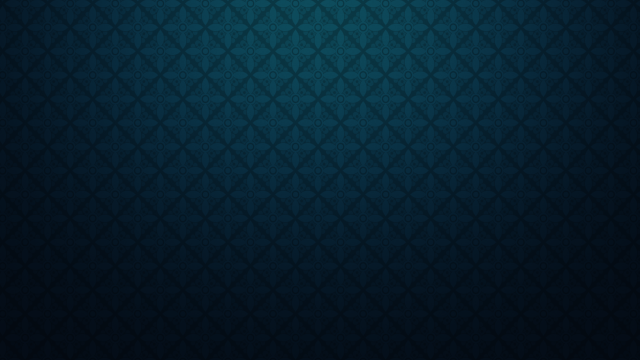
Write a Shadertoy shader that draws this pattern.

```glsl
// Dark teal damask: a diamond lattice of four-petal flowers under a soft glow from the top.

const vec2  REPEATS      = vec2(14.2, 7.54);    // motifs across and down the canvas
const vec2  ANCHOR       = vec2(0.497, 0.526);  // centre of one motif, in canvas units
const vec3  NIGHT        = vec3(0.013, 0.040, 0.076);
const vec3  BLUE         = vec3(0.031, 0.160, 0.250);
const vec3  TEAL         = vec3(0.050, 0.280, 0.340);
const vec2  GLOW_FALLOFF = vec2(6.2, 2.7);      // horizontal, vertical
const float GROUND_TONE  = 0.79;
const float LOBE_TONE    = 0.98;
const float PETAL_TONE   = 1.06;
const float EDGE_SOFT    = 0.75;                // edge blur relative to a sample
const float GRAIN        = 0.025;
const float GRAIN_ROWS   = 288.0;

float hash(vec2 p) {
    return fract(sin(dot(p, vec2(127.1, 311.7))) * 43758.5453);
}

float circle(vec2 p, vec2 centre, float radius) {
    return length(p - centre) - radius;
}

// Pointed leaf along x: two arcs meeting at its tips.
float leaf(vec2 p, float middle, float halfLength, float halfWidth) {
    float offset = (halfLength * halfLength - halfWidth * halfWidth) / (2.0 * halfWidth);
    return length(vec2(p.x - middle, abs(p.y) + offset)) - (offset + halfWidth);
}

// Position inside the nearest diamond cell, which spans |x| + |y| <= 1.
vec2 diamondCell(vec2 p) {
    vec2 local = fract(p + 0.5) - 0.5;
    if (abs(local.x) + abs(local.y) > 0.5) local -= 0.5 * sign(local);
    return 2.0 * local;
}

// Signed distances to the petals (x) and to the scalloped lobes (y).
vec2 flower(vec2 p) {
    // Fold into one eighth
    p = abs(p);
    p = vec2(max(p.x, p.y), min(p.x, p.y));

    float petals = min(leaf(p, 0.54, 0.36, 0.16), circle(p, vec2(0.0), 0.24));
    float lobes = circle(p, vec2(0.33), 0.13);
    lobes = min(lobes, circle(p, vec2(0.55, 0.22), 0.10));
    lobes = min(lobes, circle(p, vec2(0.0), 0.40));

    // Dark slit around the petals, carved ring and seeds
    float cut = abs(petals) - 0.022;
    float ring = abs(length(p) - 0.14) - 0.035;
    float seed = circle(p, vec2(0.27), 0.06);
    return vec2(max(petals, -ring), max(lobes, -min(min(cut, ring), seed)));
}

void mainImage(out vec4 fragColor, in vec2 fragCoord) {
    vec2 uv = fragCoord / iResolution.xy;
    vec2 cell = diamondCell((uv - ANCHOR) * REPEATS);
    float soft = EDGE_SOFT * 2.0 * REPEATS.x / iResolution.x;

    // Glow from the top centre
    vec2 away = uv - vec2(0.5, 1.0);
    float glow = exp(-dot(GLOW_FALLOFF, away * away));
    vec3 color = mix(mix(NIGHT, BLUE, glow), mix(BLUE, TEAL, glow), glow);

    // Ground, lobes and petals
    vec2 shape = flower(cell);
    vec2 cover = 1.0 - smoothstep(vec2(-soft), vec2(soft), shape);
    float tone = mix(GROUND_TONE, LOBE_TONE, cover.y);
    tone = mix(tone, PETAL_TONE, cover.x);

    // Fine printed grain
    vec2 speck = floor(uv * GRAIN_ROWS * vec2(iResolution.x / iResolution.y, 1.0));
    tone += GRAIN * (hash(speck) - 0.5);

    fragColor = vec4(color * tone, 1.0);
}
```
